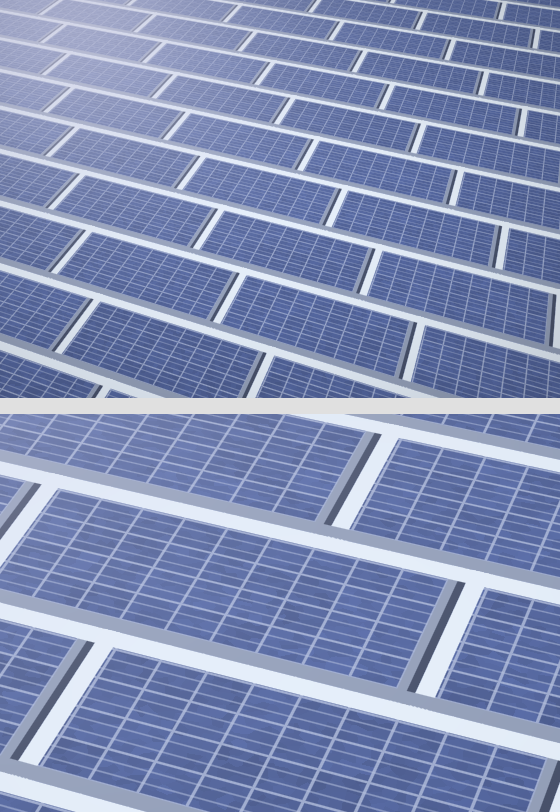
Top: the whole. Bottom: its middle third, enlarged.
Write a Shadertoy shader that draws this pattern.

```glsl
const vec2 CELLS = vec2(9.0, 4.0);
const vec2 CELL_AREA_MIN = vec2(0.048, 0.115);
const vec2 CELL_AREA_MAX = vec2(0.962, 0.915);
const vec3 SILICON = vec3(0.29, 0.365, 0.59);
const vec3 WIRE = vec3(0.70, 0.75, 0.87);
const vec3 FRAME_LIT = vec3(0.91, 0.95, 0.99);
const vec3 FRAME_SIDE = vec3(0.57, 0.62, 0.72);
const vec3 GAP = vec3(0.25, 0.29, 0.39);
const vec3 HAZE = vec3(0.83, 0.83, 0.92);

float hash(vec2 p) {
    return fract(sin(dot(p, vec2(127.1, 311.7))) * 43758.55);
}

// Box-filtered coverage of the interval lo..hi
float cover(float x, float lo, float hi, float width) {
    return max(min(x + 0.5 * width, hi) - max(x - 0.5 * width, lo), 0.0) / width;
}

// The same interval repeated once per unit
float repeatBand(float x, float lo, float hi, float width) {
    float sum = 0.0;
    for (int i = -1; i <= 1; i++) sum += cover(x + float(i), lo, hi, width);
    return min(sum, 1.0);
}

float lineAt(float x, float centre, float halfWidth, float width) {
    return repeatBand(fract(x - centre + 0.5), 0.5 - halfWidth, 0.5 + halfWidth, width);
}

// Crystal flakes: tone of the nearest scattered seed
float cellularTone(vec2 p) {
    vec2 base = floor(p);
    float nearest = 9.0;
    float tone = 0.0;
    for (int y = -1; y <= 1; y++) {
        for (int x = -1; x <= 1; x++) {
            vec2 id = base + vec2(x, y);
            vec2 seed = id + vec2(hash(id), hash(id + 17.3));
            float d = distance(p, seed);
            if (d < nearest) {
                nearest = d;
                tone = hash(id + 5.7);
            }
        }
    }
    return tone;
}

// Perspective view of the ground: x counts panels, y counts rows
vec2 groundPlane(vec2 p) {
    mat3 groundToView = mat3(0.381, 0.0682, -0.074,
                             0.1325, -0.0847, 0.087,
                             0.2473, 0.7363, 1.0);
    vec3 g = inverse(groundToView) * vec3(p.x, 1.0 - p.y, 1.0);
    return g.xy / g.z;
}

// Silicon cells with grid lines and paired busbars
vec3 solarCells(vec2 local, vec2 panelId, vec2 width) {
    vec2 scale = CELLS / (CELL_AREA_MAX - CELL_AREA_MIN);
    vec2 grid = (local - CELL_AREA_MIN) * scale;
    vec2 w = width * scale;
    float fade = 1.0 / (1.0 + 6.0 * max(w.x, w.y));
    float cellTone = hash(floor(grid) + panelId * 13.0) - 0.5;
    float flakeTone = cellularTone(grid * 4.0 + panelId * 37.0) - 0.5;
    vec3 color = SILICON * (1.0 + fade * (0.10 * cellTone + 0.13 * flakeTone));
    color *= 0.98 + 0.05 * hash(panelId);

    float busbars = lineAt(grid.y, 0.32, 0.025, w.y) + lineAt(grid.y, 0.68, 0.025, w.y);
    float seams = max(lineAt(grid.x, 0.0, 0.032, w.x), lineAt(grid.y, 0.0, 0.035, w.y));
    color = mix(color, WIRE, 0.55 * min(busbars, 1.0));
    return mix(color, WIRE, 0.8 * seams);
}

vec3 panelFrame(vec3 color, vec2 local, vec2 width) {
    // Upright bars and the dark gap beside them
    color = mix(color, FRAME_SIDE, repeatBand(local.x, 0.962, 0.984, width.x));
    color = mix(color, GAP, repeatBand(local.x, 0.982, 1.0, width.x));
    color = mix(color, FRAME_LIT, repeatBand(local.x, 0.0, 0.041, width.x));
    // Long bars: shaded lower side, lit upper face
    color = mix(color, FRAME_SIDE, repeatBand(local.y, 0.915, 1.0, width.y));
    return mix(color, FRAME_LIT, repeatBand(local.y, 0.0, 0.105, width.y));
}

vec3 sunAndShade(vec3 color, vec2 p, float aspect) {
    vec2 fromSun = (p - vec2(0.16, 0.98)) * vec2(1.25, 1.55);
    float haze = 0.60 * exp(-2.0 * dot(fromSun, fromSun)) + 0.05;
    vec2 fromCentre = (p - vec2(0.45 * aspect, 0.5)) / vec2(aspect, 1.0);
    float shade = 1.0 - 0.32 * dot(fromCentre, fromCentre);
    return mix(color * shade, HAZE, haze);
}

void mainImage(out vec4 fragColor, in vec2 fragCoord) {
    vec2 p = fragCoord / iResolution.y;
    vec2 ground = groundPlane(p);
    vec2 dx = dFdx(ground);
    vec2 dy = dFdy(ground);
    vec2 width = 1.2 * sqrt(dx * dx + dy * dy);

    // Each row is staggered by a third of a panel
    float row = floor(ground.y) + 1.0;
    float along = ground.x + row / 3.0;
    vec2 local = vec2(fract(along), row - ground.y);
    vec2 panelId = vec2(floor(along), row);

    vec3 color = solarCells(local, panelId, width);
    color = panelFrame(color, local, width);
    color = sunAndShade(color, p, iResolution.x / iResolution.y);
    fragColor = vec4(color, 1.0);
}
```
